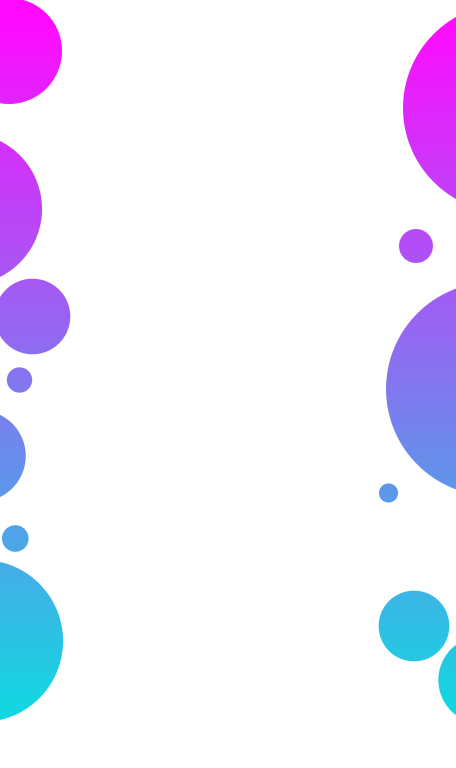
Reproduce this background procedurally as a Shadertoy shader.

```glsl
// Gradient bubbles, magenta to cyan, along both sides of a white page.
#define PAGE_COLOR   vec3(1.0)
#define TOP_COLOR    vec3(1.0, 0.04, 1.0)
#define BOTTOM_COLOR vec3(0.08, 0.84, 0.88)
#define FADE_TOP     0.974
#define FADE_BOTTOM  0.082

// Bubbles: inward distance from the side edge, height, radius (canvas heights)
const vec3 LEFT_BUBBLES[7] = vec3[7](
    vec3( 0.0117, 0.9336, 0.0690),
    vec3(-0.0443, 0.7279, 0.0990),
    vec3( 0.0423, 0.5879, 0.0492),
    vec3( 0.0254, 0.5052, 0.0165),
    vec3(-0.0260, 0.4063, 0.0595),
    vec3( 0.0199, 0.2988, 0.0173),
    vec3(-0.0234, 0.1654, 0.1055));

const vec3 RIGHT_BUBBLES[6] = vec3[6](
    vec3(-0.0672, 0.8594, 0.1362),
    vec3( 0.0521, 0.6797, 0.0221),
    vec3(-0.0482, 0.4935, 0.1393),
    vec3( 0.0879, 0.3581, 0.0124),
    vec3( 0.0547, 0.1849, 0.0460),
    vec3(-0.0339, 0.1146, 0.0569));

float circleDistance(vec2 p, vec3 bubble) {
    return length(p - bubble.xy) - bubble.z;
}

void mainImage(out vec4 fragColor, in vec2 fragCoord) {
    float pixel = 1.0 / iResolution.y;
    vec2 fromLeft = fragCoord * pixel;
    vec2 fromRight = vec2(iResolution.x * pixel - fromLeft.x, fromLeft.y);

    // Union of the bubbles on each side
    float dist = 1.0;
    for (int i = 0; i < 7; i++) dist = min(dist, circleDistance(fromLeft, LEFT_BUBBLES[i]));
    for (int i = 0; i < 6; i++) dist = min(dist, circleDistance(fromRight, RIGHT_BUBBLES[i]));

    // One vertical gradient shared by every bubble
    float fade = clamp((FADE_TOP - fromLeft.y) / (FADE_TOP - FADE_BOTTOM), 0.0, 1.0);
    vec3 bubbleColor = mix(TOP_COLOR, BOTTOM_COLOR, fade);

    // Edge softened over one pixel
    float coverage = clamp(0.5 - dist / pixel, 0.0, 1.0);
    fragColor = vec4(mix(PAGE_COLOR, bubbleColor, coverage), 1.0);
}
```
